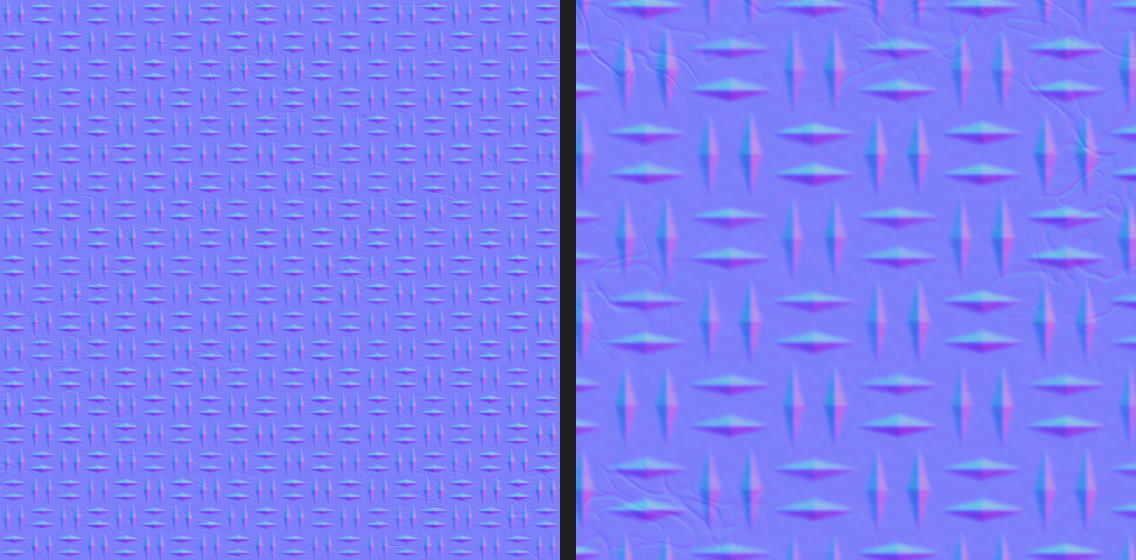
Left, the full canvas; right, a detail of the centre.
Write a WebGL 2 fragment shader that draws this texture map.

```glsl
#version 300 es
precision highp float;
// Tangent-space normal map of steel tread plate: pairs of raised, pointed bars
// alternate between lying and standing in a checkerboard of cells.
// A height field of bars, fine scratches and grain is differentiated per pixel.

#define CELLS 20.0         // cells across and down, even so that it tiles
#define BAR_OFFSET 0.245   // bar axis from the cell centre, in cells
#define BAR_LENGTH 0.48    // half length of a bar
#define BAR_WIDTH 0.118    // half width of a bar at its middle
#define BAR_SLOPE 0.56     // steepness of the bar flanks
#define SOFTNESS 0.035     // rounding where a bar meets the floor
#define SCRATCH_DEPTH 0.006
#define GRAIN_DEPTH 0.0022
#define SAMPLE_STEP 0.0011 // half step of the gradient, in canvas units
#define TINT vec3(0.985, 1.0, 0.98)

uniform vec2 u_resolution;
out vec4 fragColor;

float hash(vec2 p) {
    vec3 q = fract(p.xyx * vec3(0.1031, 0.1030, 0.0973));
    q += dot(q, q.yzx + 33.33);
    return fract((q.x + q.y) * q.z);
}

// Value noise that wraps after a whole number of lattice steps
float noise(vec2 uv, float period, float seed) {
    vec2 p = uv * period;
    vec2 i = floor(p), f = fract(p);
    f = f * f * (3.0 - 2.0 * f);
    vec2 a = mod(i, period), b = mod(i + 1.0, period);
    return mix(mix(hash(a + seed), hash(vec2(b.x, a.y) + seed), f.x),
               mix(hash(vec2(a.x, b.y) + seed), hash(b + seed), f.x), f.y);
}

float softMax0(float d) {
    float blend = max(SOFTNESS - abs(d), 0.0);
    return max(d, 0.0) + blend * blend / (4.0 * SOFTNESS);
}

// Height of the bar pair in the cell below the point, in cell units
float barHeight(vec2 uv) {
    vec2 p = uv * CELLS;
    vec2 cell = mod(floor(p), CELLS);
    vec2 q = fract(p) - 0.5;
    if (mod(cell.x + cell.y, 2.0) > 0.5) q = q.yx;   // standing pair

    float side = q.y < 0.0 ? -1.0 : 1.0;
    vec2 id = cell * 2.0 + vec2(side, 7.0);
    float v1 = hash(id), v2 = hash(id + 53.0), v3 = hash(id + 91.0);

    // Long pointed outline with a wider faceted middle
    float t = abs(q.x + 0.015 * (v3 - 0.5)) / (BAR_LENGTH * mix(0.94, 1.0, v1));
    float width = BAR_WIDTH * mix(0.92, 1.06, v2)
                * (0.8 * (1.0 - t) * (1.0 + 0.6 * t) + 0.2 * max(1.0 - 3.0 * t, 0.0));

    // Roof with a rounded ridge that wanders slightly off its axis
    float y = q.y - side * BAR_OFFSET;
    float across = sqrt(y * y + 0.0003) + y * 0.24 * (v3 - 0.5);
    float fade = 1.0 - smoothstep(0.45, 0.5, abs(q.x));
    return BAR_SLOPE * mix(0.9, 1.1, v2) * softMax0(width - across + 0.008) * fade;
}

// Thin curved scratches, gathered in worn patches
float scratchHeight(vec2 uv) {
    vec2 bend = vec2(noise(uv, 34.0, 11.0), noise(uv, 34.0, 29.0)) - 0.5;
    vec2 p = uv + bend * 0.035;
    float worn = smoothstep(0.42, 0.75, noise(uv, 14.0, 71.0));
    float coarse = 1.0 - smoothstep(0.0, 0.07, abs(noise(p, 40.0, 17.0) - 0.5));
    float fine = 1.0 - smoothstep(0.0, 0.10, abs(noise(p.yx, 72.0, 43.0) - 0.5));
    return -SCRATCH_DEPTH * worn * (coarse + 0.6 * fine);
}

float height(vec2 uv) {
    float grain = noise(uv, 210.0, 5.0) - 0.5;
    float dents = noise(uv, 60.0, 83.0) - 0.5;
    return barHeight(uv) + scratchHeight(uv) + GRAIN_DEPTH * (grain + 2.0 * dents);
}

void main() {
    vec2 uv = gl_FragCoord.xy / u_resolution;
    vec2 e = vec2(SAMPLE_STEP, 0.0);

    // Slope from central differences, in cell units
    vec2 slope = vec2(height(uv + e.xy) - height(uv - e.xy),
                      height(uv + e.yx) - height(uv - e.yx))
               / (2.0 * SAMPLE_STEP * CELLS);

    vec3 normal = normalize(vec3(-slope, 1.0));
    fragColor = vec4((normal * 0.5 + 0.5) * TINT, 1.0);
}
```
